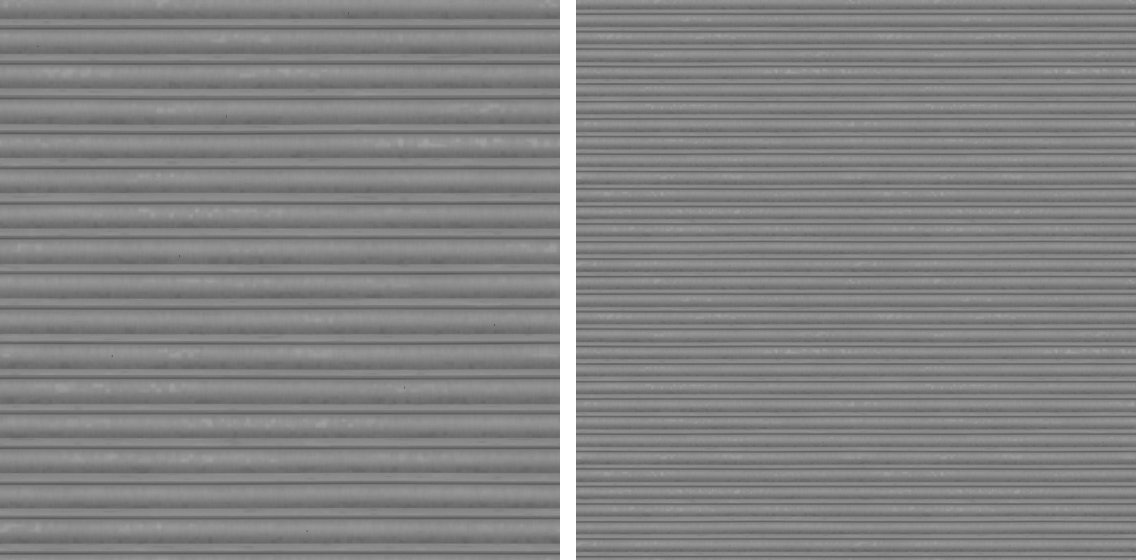
Left, the tile; right, the same tile 2 across and 2 down.
Write a three.js fragment shader that draws this texture.

```glsl
// Grey corrugated roller shutter: horizontal slats with rounded bodies, pale lips and dark seams.
varying vec2 vUv;

const float ROWS = 16.0;          // slats from bottom to top
const float SEAM_PHASE = 0.82;    // first seam below the top edge, in slats
const float WOBBLE = 0.03;        // drift of the seams, in slats
const float LIP_START = 0.715;    // top of the lip, in slats below the seam
const float STEP_START = 0.91;    // shaded step under the lip
const float SEAM_WIDTH = 0.026;   // half width of the seam
const float SOFT = 0.026;         // edge softness
const float SPECK_SIZE = 0.0011;  // canvas units

const vec3 SEAM_GREY = vec3(0.375);
const vec3 TOP_GREY = vec3(0.495);
const vec3 CREST_GREY = vec3(0.572);
const vec3 BELLY_GREY = vec3(0.428);
const vec3 LIP_GREY = vec3(0.555);
const vec3 STEP_GREY = vec3(0.455);
const vec3 SPECK_GREY = vec3(0.25);

float hash(vec2 p) {
  vec3 q = fract(vec3(p.xyx) * 0.1031);
  q += dot(q, q.yzx + 33.33);
  return fract((q.x + q.y) * q.z);
}

// Value noise that wraps after "cells" cells across the canvas.
float tileNoise(vec2 uv, vec2 cells, float seed) {
  vec2 p = uv * cells;
  vec2 i = floor(p);
  vec2 f = fract(p);
  f = f * f * (3.0 - 2.0 * f);
  vec2 a = mod(i, cells);
  vec2 b = mod(i + 1.0, cells);
  float low = mix(hash(a + seed), hash(vec2(b.x, a.y) + seed), f.x);
  float high = mix(hash(vec2(a.x, b.y) + seed), hash(b + seed), f.x);
  return mix(low, high, f.y);
}

float band(float start, float end, float soft, float t) {
  return smoothstep(start - soft, start + soft, t) * (1.0 - smoothstep(end - soft, end + soft, t));
}

void main() {
  // Slat coordinates: t runs from 0 at a seam down to 1 at the next.
  float drift = (tileNoise(vUv, vec2(3.0, ROWS), 3.0) - 0.5) * WOBBLE;
  float y = (1.0 - vUv.y) * ROWS - SEAM_PHASE + drift;
  float row = mod(floor(y), ROWS);
  float t = fract(y);
  float rowA = hash(vec2(row, 17.0));
  float rowB = hash(vec2(row, 41.0));

  // Wear at several scales.
  float streak = tileNoise(vUv, vec2(120.0, 40.0), 11.0) - 0.5;
  float fineStreak = tileNoise(vUv, vec2(256.0, 80.0), 23.0) - 0.5;
  float cloud = tileNoise(vUv, vec2(9.0, 32.0), 37.0) - 0.5;
  float blotch = tileNoise(vUv, vec2(88.0, 96.0), 53.0);
  float patches = smoothstep(0.4, 0.8, tileNoise(vUv, vec2(7.0, ROWS), 67.0));
  float scratch = tileNoise(vUv, vec2(36.0, 256.0), 79.0);
  float grain = tileNoise(vUv, vec2(384.0), 97.0) - 0.5;

  // Rounded body.
  float lipStart = LIP_START + (rowA - 0.5) * 0.05;
  float crest = 0.20 + 0.07 * rowB;
  vec3 color = mix(TOP_GREY, CREST_GREY, smoothstep(0.0, crest, t));
  color = mix(color, BELLY_GREY, smoothstep(crest, lipStart - 0.03, t + 0.05 * streak));
  float body = band(0.06, lipStart, 0.04, t);
  color += body * (0.022 * streak + 0.014 * fineStreak + 0.016 * cloud);

  // Pale blotches near the crest and grime along the belly.
  float spots = smoothstep(0.5, 0.9, blotch);
  float pale = band(0.14, 0.42, 0.08, t) * patches * spots;
  float grime = band(0.52, lipStart, 0.07, t) * spots;
  color += 0.045 * pale - 0.025 * grime;

  // Lip and shaded step.
  float stepStart = STEP_START + (rowB - 0.5) * 0.04;
  float lip = smoothstep(lipStart - SOFT, lipStart + SOFT, t);
  float lipFall = smoothstep(lipStart, stepStart, t);
  vec3 lipColor = mix(LIP_GREY - 0.03, LIP_GREY, lipFall) + 0.02 * cloud;
  color = mix(color, lipColor, lip);
  color = mix(color, STEP_GREY, smoothstep(stepStart - SOFT, stepStart + SOFT, t));

  // Fine scratches, strongest along the lip.
  float mark = smoothstep(0.74, 0.98, scratch);
  color -= mark * (0.010 + 0.022 * band(lipStart, stepStart, 0.04, t));
  color += 0.02 * smoothstep(0.75, 0.95, 1.0 - scratch) * lip;

  // Dark seam.
  float seamDistance = min(t, 1.0 - t);
  float seam = 1.0 - smoothstep(SEAM_WIDTH - SOFT, SEAM_WIDTH + SOFT, seamDistance);
  color = mix(color, SEAM_GREY + 0.05 * cloud, seam);

  // At most one small speck on each slat.
  vec2 spot = vec2(hash(vec2(row, 71.0)), 0.12 + 0.5 * hash(vec2(row, 89.0)));
  vec2 offset = vec2(fract(vUv.x - spot.x + 0.5) - 0.5, (t - spot.y) / ROWS);
  float speck = 1.0 - smoothstep(0.5, 1.4, length(offset * vec2(1.0, 0.55)) / SPECK_SIZE);
  color = mix(color, SPECK_GREY, 0.6 * speck * step(0.45, rowA));

  color += 0.012 * grain;
  gl_FragColor = vec4(color, 1.0);
}
```
